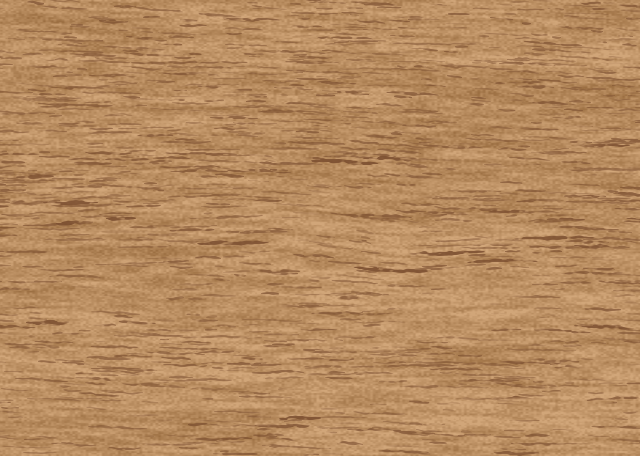
Write a Shadertoy shader that draws this texture.

```glsl
const vec3 LIGHT_WOOD = vec3(0.812, 0.642, 0.466);
const vec3 DARK_WOOD = vec3(0.630, 0.455, 0.278);
const vec3 PORE_BROWN = vec3(0.465, 0.290, 0.175);

// Noise frequencies per canvas height: along and across the grain
const vec2 BAND_FREQ = vec2(1.3, 11.0);
const vec2 STREAK_FREQ = vec2(3.5, 48.0);
const vec2 FIBRE_FREQ = vec2(14.0, 150.0);
const vec2 SPECKLE_FREQ = vec2(170.0, 290.0);
const vec4 TONE_WEIGHTS = vec4(0.34, 0.38, 0.62, 0.60);
const float BASE_TONE = 0.65;

// Cell sizes of the pore layers, in canvas heights
const vec2 SHORT_CELL = vec2(0.050, 0.0095);
const vec2 MEDIUM_CELL = vec2(0.100, 0.0115);
const vec2 LONG_CELL = vec2(0.130, 0.0150);
const float GRAIN_SLOPE = 0.020;
const vec2 SWIRL_CENTRE = vec2(0.78, 0.47);

vec3 hash3(vec2 cell) {
    vec3 h = fract(cell.xyx * vec3(0.1031, 0.1030, 0.0973));
    h += dot(h, h.yxz + 33.33);
    return fract((h.xxy + h.yzz) * h.zyx);
}

float valueNoise(vec2 p) {
    vec2 cell = floor(p);
    vec2 f = fract(p);
    f = f * f * (3.0 - 2.0 * f);
    float low = mix(hash3(cell).x, hash3(cell + vec2(1, 0)).x, f.x);
    float high = mix(hash3(cell + vec2(0, 1)).x, hash3(cell + vec2(1, 1)).x, f.x);
    return mix(low, high, f.y);
}

// Bends straight fibres with layered sines and one soft swirl
vec2 bendGrain(vec2 p) {
    float wave = 0.007 * sin(2.3 * p.x + 5.0 * p.y)
               + 0.003 * sin(5.7 * p.x - 9.0 * p.y + 1.0)
               + 0.001 * sin(19.0 * p.x + 23.0 * p.y);
    vec2 d = (p - SWIRL_CENTRE) / vec2(0.22, 0.11);
    float swirl = 0.020 * d.x * exp(-dot(d, d));
    return vec2(p.x, p.y + wave + swirl + GRAIN_SLOPE * p.x);
}

// Cellular layer of ragged, tapered dashes; returns their coverage
float poreLayer(vec2 p, vec2 size, float halfWidth, float density, float seed) {
    float pixel = 1.0 / iResolution.y;
    float ragged = valueNoise(p * vec2(85.0, 230.0) + seed);
    float wobble = (valueNoise(p * vec2(45.0, 60.0) + seed) - 0.5) * 0.004;
    float broken = smoothstep(0.12, 0.42, ragged);
    vec2 home = floor(p / size);
    float cover = 0.0;
    for (int j = -1; j <= 1; j++) {
        for (int i = -1; i <= 1; i++) {
            vec2 cell = home + vec2(i, j);
            vec3 place = hash3(cell + seed);
            vec3 shape = hash3(cell + seed + 71.7);
            vec2 d = p - (cell + place.xy) * size;
            d.y += d.x * (shape.x - 0.4) * 0.04 + wobble;
            float reach = abs(d.x) / (size.x * mix(0.20, 0.70, shape.y));
            float taper = sqrt(max(0.0, 1.0 - reach * reach));
            float width = halfWidth * taper * mix(0.6, 1.4, shape.z) * mix(0.3, 1.6, ragged);
            float dash = 1.0 - smoothstep(-0.5 * pixel, 0.7 * pixel, abs(d.y) - width);
            float present = smoothstep(0.0, 0.10, density - place.z);
            cover = max(cover, dash * present * smoothstep(0.0, 0.35, taper)
                               * mix(0.50, 1.0, shape.z));
        }
    }
    return cover * mix(0.35, 1.0, broken);
}

void mainImage(out vec4 fragColor, in vec2 fragCoord) {
    vec2 p = fragCoord / iResolution.y;
    vec2 grain = bendGrain(p);

    // Wood tone: broad bands, streaks, fibres and fine speckle
    vec4 layers = vec4(valueNoise(grain * BAND_FREQ + 3.7),
                       valueNoise(grain * STREAK_FREQ + 17.3),
                       valueNoise(grain * FIBRE_FREQ + 41.1),
                       valueNoise(p * SPECKLE_FREQ + 9.5));
    float tone = BASE_TONE + dot(layers - 0.5, TONE_WEIGHTS);
    vec3 colour = mix(DARK_WOOD, LIGHT_WOOD, clamp(tone, -0.1, 1.05));

    // Pores: even and dense near the top, clustered around the middle
    float cluster = valueNoise(grain * vec2(3.5, 17.0) + 60.2);
    float upper = smoothstep(0.50, 0.90, p.y);
    float middle = exp(-pow((p.y - 0.48) / 0.17, 2.0));
    float shortPores = poreLayer(grain, SHORT_CELL, 0.0016,
                                 0.20 + 0.20 * upper + 0.30 * (cluster - 0.5), 5.0);
    float mediumPores = poreLayer(grain, MEDIUM_CELL, 0.0018,
                                  0.32 + 0.12 * upper + 0.50 * (cluster - 0.5), 137.0);
    float longPores = poreLayer(grain, LONG_CELL, 0.0027,
                                0.04 + 0.28 * middle + 0.65 * (cluster - 0.5), 263.0);
    float pores = max(max(0.66 * shortPores, 0.68 * mediumPores), 0.85 * longPores);
    colour = mix(colour, PORE_BROWN, pores);

    fragColor = vec4(colour, 1.0);
}
```
